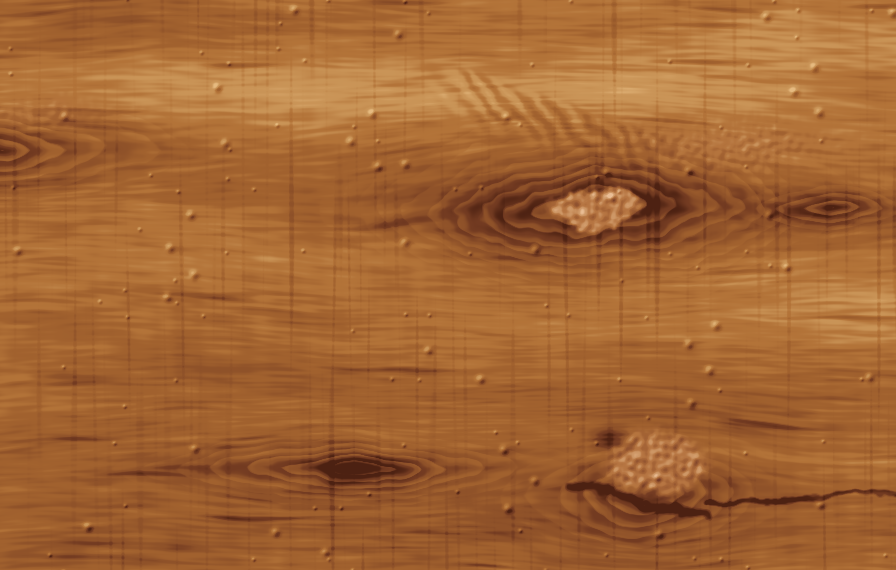
This texture is drawn by a Shadertoy shader. Its source:

```glsl
vec2 hash2(vec2 p) {
    p = vec2(dot(p, vec2(127.1, 311.7)), dot(p, vec2(269.5, 183.3)));
    return fract(sin(p) * 43758.55);
}

float noise(vec2 p) {
    vec2 i = floor(p), f = fract(p), u = f * f * (3.0 - 2.0 * f), e = vec2(1, 0);
    float a = dot(hash2(i) * 2.0 - 1.0, f);
    float b = dot(hash2(i + e.xy) * 2.0 - 1.0, f - e.xy);
    float c = dot(hash2(i + e.yx) * 2.0 - 1.0, f - e.yx);
    float d = dot(hash2(i + e.xx) * 2.0 - 1.0, f - e.xx);
    return mix(mix(a, b, u.x), mix(c, d, u.x), u.y);
}

float fbm(vec2 p) {
    float sum = 0.0, amp = 1.0;
    for (int i = 0; i < 4; i++) {
        sum += amp * noise(p);
        p = p * 2.03 + 17.3;
        amp *= 0.55;
    }
    return sum;
}

float glow(vec2 p, vec2 center, vec2 radius) {
    vec2 q = (p - center) / radius;
    return exp(-dot(q, q));
}

// Vertical shift that makes the grain part around a knot
float bend(vec2 p, vec2 center, vec2 radius) {
    return 0.65 * (p.y - center.y) * glow(p, center, radius);
}

// Lens-shaped growth rings, dark inside each crisp edge
float knotRings(vec2 p, vec2 center, vec2 radius, float count) {
    vec2 q = (p - center) / radius;
    q += 0.22 * vec2(fbm(p * 6.0 + 3.0), fbm(p * 6.0 + 29.0));
    vec2 lens = pow(abs(q), vec2(1.5));
    float d = pow(lens.x + lens.y, 0.667);
    float s = fract(d * count + 0.5 * noise(p * vec2(5, 16)));
    float band = smoothstep(0.0, 0.15, s) * (1.0 - smoothstep(0.25, 1.0, s));
    return exp(-d * d * 1.3) * (0.16 + 0.36 * band);
}

float crack(vec2 p, vec2 a, vec2 b, float width) {
    vec2 ab = b - a;
    float t = clamp(dot(p - a, ab) / dot(ab, ab), 0.0, 1.0);
    return 1.0 - smoothstep(0.2 * width, width, length(p - a - ab * t));
}

// Scattered raised specks, lit from the upper left
float specks(vec2 p, float scale, float density) {
    vec2 cell = floor(p * scale), rnd = hash2(cell);
    vec2 q = fract(p * scale) - 0.3 - 0.4 * rnd;
    float present = step(hash2(cell + 51.0).x, density);
    return present * exp(-dot(q, q) * 45.0) * dot(q, vec2(-7, 9));
}

vec3 woodColor(float t) {
    vec3 c = mix(vec3(0.30, 0.13, 0.07), vec3(0.45, 0.23, 0.13), smoothstep(-0.15, 0.1, t));
    c = mix(c, vec3(0.56, 0.32, 0.16), smoothstep(0.1, 0.27, t));
    c = mix(c, vec3(0.63, 0.38, 0.18), smoothstep(0.27, 0.45, t));
    c = mix(c, vec3(0.70, 0.45, 0.22), smoothstep(0.45, 0.63, t));
    c = mix(c, vec3(0.79, 0.58, 0.34), smoothstep(0.63, 0.88, t));
    return mix(c, vec3(0.90, 0.73, 0.50), smoothstep(0.88, 1.2, t));
}

void mainImage(out vec4 fragColor, in vec2 fragCoord) {
    vec2 p = fragCoord / iResolution.y;
    vec2 eye = vec2(1.05, 0.635), leftKnot = vec2(0.02, 0.735);
    vec2 lowKnot = vec2(0.62, 0.178), burl = vec2(1.13, 0.13);

    // Grain coordinate
    float h = p.y + 0.035 * noise(p * vec2(1.6, 3.0)) + 0.006 * noise(p * vec2(6, 12));
    h -= bend(p, eye, vec2(0.4, 0.14)) + bend(p, lowKnot, vec2(0.3, 0.08));
    h -= bend(p, leftKnot, vec2(0.25, 0.08)) + bend(p, burl, vec2(0.2, 0.12));
    vec2 g = vec2(p.x, h);

    // Broad light and dark zones
    float tone = 0.53 + 0.26 * fbm(g * vec2(1.3, 8.0));
    tone += 0.28 * glow(p, vec2(0.45, 0.84), vec2(0.55, 0.09));
    tone += 0.22 * glow(p, vec2(1.35, 0.88), vec2(0.5, 0.13));
    tone += 0.30 * glow(p, vec2(1.55, 0.47), vec2(0.4, 0.07));
    tone += 0.15 * glow(p, vec2(0.45, 0.53), vec2(0.45, 0.06));
    tone -= 0.18 * glow(p, vec2(0.95, 0.65), vec2(0.65, 0.07));
    tone -= 0.16 * glow(p, vec2(0.18, 0.98), vec2(0.13, 0.07));
    tone -= 0.08 * smoothstep(0.45, 0.1, p.y);

    // Fine fibres and long dark streaks
    tone += 0.20 * noise(g * vec2(5, 70)) + 0.24 * noise(g * vec2(14, 150));
    tone -= 0.35 * smoothstep(0.22, 0.5, noise(g * vec2(3.5, 55) + 9.0));

    // Knots
    tone -= knotRings(p, eye, vec2(0.34, 0.12), 7.0);
    tone -= knotRings(p, vec2(1.46, 0.635), vec2(0.13, 0.04), 3.0);
    tone -= 1.1 * knotRings(p, leftKnot, vec2(0.24, 0.07), 4.0);
    tone -= knotRings(p, lowKnot, vec2(0.30, 0.055), 5.0);
    tone -= 0.9 * knotRings(p, burl, vec2(0.2, 0.09), 4.0);
    tone -= 0.45 * glow(p, lowKnot, vec2(0.06, 0.02));
    tone -= 0.55 * glow(p, vec2(1.07, 0.23), vec2(0.03, 0.018));

    // Feathered strokes under the sloping ridge
    float ridge = 0.88 - 0.32 * (p.x - 0.8) + 0.03 * noise(p * 9.0);
    float below = ridge - p.y;
    float feather = smoothstep(0.72, 0.84, p.x) * smoothstep(1.3, 1.1, p.x);
    feather *= smoothstep(-0.005, 0.02, below) * smoothstep(0.12, 0.03, below);
    float stroke = sin(165.0 * (p.x + 0.75 * p.y) + 7.0 * fbm(p * 7.0));
    tone -= feather * (0.07 + 0.16 * stroke);

    // Rough pale patches with embossed texture
    vec2 w = p + 0.03 * vec2(fbm(p * 14.0), fbm(p * 14.0 + 40.0));
    float core = smoothstep(0.35, 0.6, glow(w, eye, vec2(0.09, 0.042)));
    float rough = smoothstep(0.3, 0.7, glow(w, vec2(1.155, 0.185), vec2(0.1, 0.06)));
    rough += 0.55 * glow(w, vec2(1.27, 0.745), vec2(0.16, 0.035));
    rough += 0.4 * glow(w, vec2(0.07, 0.80), vec2(0.12, 0.02));
    rough = min(rough + core, 1.0);
    float relief = noise(p * 75.0) - noise(p * 75.0 + vec2(0.35, -0.4));
    tone = mix(tone, 0.68 + 0.22 * core, 0.8 * rough) + 0.75 * rough * relief;

    // Cracks and raised specks
    vec2 c = p + 0.018 * vec2(0.0, fbm(p * 11.0));
    tone -= 0.5 * crack(c, vec2(1.24, 0.115), vec2(1.6, 0.135), 0.007);
    tone -= 0.5 * crack(c, vec2(1.0, 0.15), vec2(1.24, 0.09), 0.012);
    tone += 0.6 * specks(p, 22.0, 0.07) + 0.5 * specks(p + 3.7, 45.0, 0.04);

    // Upright saw marks
    float saw = noise(vec2(p.x * 95.0, p.y * 2.5));
    float sawZone = 0.6 + noise(p * vec2(4, 3));
    tone -= sawZone * (0.22 * smoothstep(0.1, 0.45, saw) + 0.1 * noise(vec2(p.x * 40.0, p.y * 4.0)));

    vec3 color = woodColor(tone);
    color = mix(color, color * vec3(1.03, 1.03, 1.25), 0.7 * rough);
    fragColor = vec4(color, 1.0);
}
```
